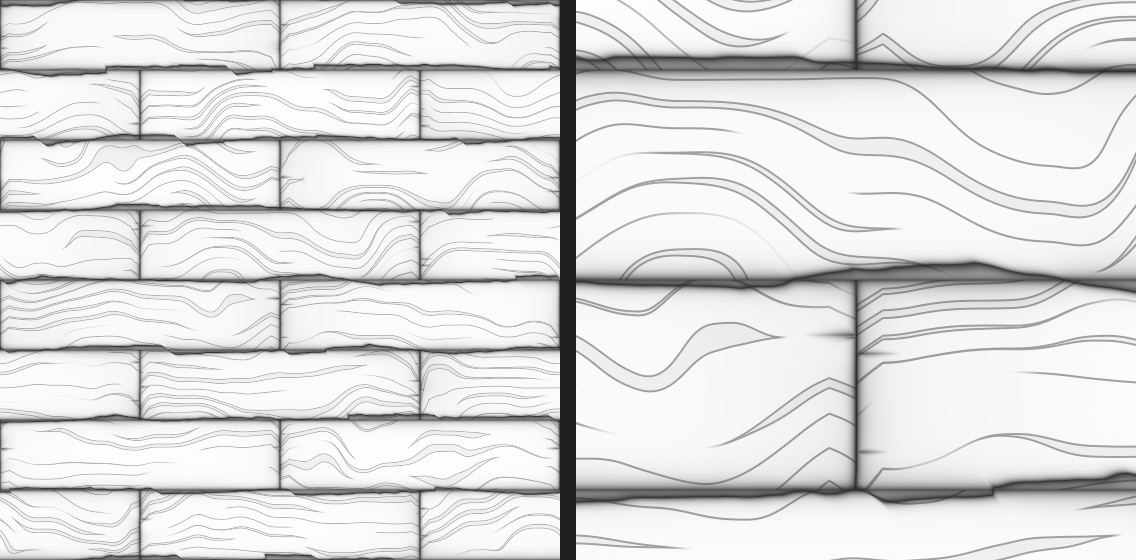
Left, the full canvas; right, a detail of the centre.
Reproduce this texture map procedurally as a Shadertoy shader.

```glsl
const float ROWS = 8.0;
const float COLUMNS = 2.0;
const vec2 PLANK = vec2(1.0 / COLUMNS, 1.0 / ROWS);
const float CHIPS = 10.0;            // torn pieces along each seam
const float CHIP_DEPTH = 0.011;
const float SEAM_WIDTH = 0.0018;
const float JOINT_WIDTH = 0.0021;
const float GRAIN_DENSITY = 48.0;    // contours per canvas height
const float GRAIN_SWIRL = 4.2;
const float GRAIN_HALF_WIDTH = 0.0006;
const float GRAIN_INK = 0.36;
const float GRAIN_FILL = 0.045;
const float PAPER = 0.995;
const float DARKEST = 0.17;

float hash(vec2 p) {
    vec3 q = fract(vec3(p.xyx) * 0.1031);
    q += dot(q, q.yzx + 33.33);
    return fract((q.x + q.y) * q.z);
}

float noise(vec2 p) {
    vec2 i = floor(p), f = fract(p);
    f = f * f * f * (f * (f * 6.0 - 15.0) + 10.0);
    return mix(mix(hash(i), hash(i + vec2(1, 0)), f.x),
               mix(hash(i + vec2(0, 1)), hash(i + vec2(1, 1)), f.x), f.y);
}

// Height field whose contours become the wood grain.
float grainField(vec2 p, float seed) {
    vec2 q = p + vec2(seed * 37.0, seed * 19.0);
    float swirl = noise(q * vec2(9.0, 7.5)) + 0.22 * noise(q * vec2(19.0, 13.0));
    float endDistance = 0.5 * PLANK.x - abs(p.x);
    float endBend = 45.0 * max(0.016 - endDistance, 0.0);
    return p.y * GRAIN_DENSITY + GRAIN_SWIRL * swirl + endBend;
}

// Broken contour pairs that taper together at their ends.
float grainInk(vec2 p, float seed, float px) {
    const float E = 0.0005;
    float f = grainField(p, seed);
    vec2 slope = vec2(grainField(p + vec2(E, 0), seed),
                      grainField(p + vec2(0, E), seed)) - f;
    float steepness = max(length(slope) / E, 10.0);
    float level = floor(f);
    float d = abs(fract(f) - 0.5);
    float presence = noise(vec2(p.x * 8.0 + seed * 53.0, level * 7.0 + seed * 91.0));
    float visible = smoothstep(0.36, 0.44, presence);
    float paired = step(0.35, hash(vec2(level + 20.0, seed * 71.0)));
    float spread = 0.17 * paired * smoothstep(0.4, 0.75, presence);
    float dist = abs(d - spread) / steepness;
    float line = clamp((GRAIN_HALF_WIDTH + 0.5 * px - dist) / px, 0.0, 1.0);
    float fill = clamp((spread - d) / (steepness * px) + 0.5, 0.0, 1.0) * paired;
    return visible * max(GRAIN_INK * line, GRAIN_FILL * fill);
}

float chipHeight(float i, float seam) {
    return hash(vec2(mod(i, CHIPS) + 3.0, seam * 13.0 + 5.0)) * 2.0 - 1.0;
}

// Ragged profile: slanted pieces, some ending in a sudden step.
float chipProfile(float x, float seam) {
    float s = x * CHIPS + 0.3 * sin(6.2832 * (2.0 * x + hash(vec2(seam, 8.0))));
    float i = floor(s), t = fract(s);
    float start = chipHeight(i, seam), next = chipHeight(i + 1.0, seam);
    float torn = step(0.4, hash(vec2(mod(i, CHIPS), seam + 41.0)));
    float end = mix(next, start * 0.7 + 0.2, torn);
    float height = mix(mix(start, end, t), next, smoothstep(0.92, 1.0, t));
    return CHIP_DEPTH * height + 0.0025 * (noise(vec2(x * 60.0, seam * 9.0)) - 0.5);
}

float seamShade(vec2 uv) {
    float seam = floor(uv.y * ROWS + 0.5);
    float y = uv.y - seam / ROWS;
    float c = chipProfile(uv.x + 0.8 * y, mod(seam, ROWS));
    float inside = step(0.0, (c - y) * sign(c));
    float fade = SEAM_WIDTH + inside * 0.55 * abs(c);
    float edge = 0.95 * exp(-abs(y - c) / fade);
    float core = 0.7 * exp(-abs(y) / SEAM_WIDTH);
    float halo = 0.17 * exp(-abs(y) / 0.008);
    return 1.0 - (1.0 - edge) * (1.0 - core) * (1.0 - halo);
}

// Dark butt joint with tapering splits running into the plank.
float jointShade(vec2 p, vec2 id) {
    float d = 0.5 * PLANK.x - abs(p.x);
    float wear = noise(vec2(p.y * 45.0 + id.y * 7.0, id.x + sign(p.x)));
    float shade = 0.88 * exp(-d / JOINT_WIDTH) + 0.25 * wear * exp(-d / 0.011);
    for (int k = 0; k < 3; k++) {
        vec2 key = id * 11.0 + vec2(float(k) * 5.0, sign(p.x) * 3.0 + 8.0);
        float y = (hash(key) - 0.5) * 0.085;
        float reach = 0.045 * max(hash(key + 17.0) - 0.3, 0.02);
        float taper = clamp(1.0 - d / reach, 0.0, 1.0);
        float split = taper * exp(-abs(p.y - y) / (0.0006 + 0.0022 * taper));
        shade = max(shade, 0.85 * split);
    }
    return clamp(shade, 0.0, 1.0);
}

void mainImage(out vec4 fragColor, in vec2 fragCoord) {
    vec2 uv = fragCoord / iResolution.xy;
    float px = 1.0 / iResolution.y;

    // Running bond: every other row shifts by half a plank.
    float row = floor(uv.y * ROWS);
    vec2 cell = vec2(uv.x * COLUMNS + 0.5 * (1.0 - mod(row, 2.0)), uv.y * ROWS);
    vec2 id = vec2(mod(floor(cell.x), COLUMNS), row);
    vec2 p = (fract(cell) - 0.5) * PLANK;
    float seed = hash(id + 2.0);

    // Faint tint, stronger toward the plank ends.
    float tint = max(hash(id + 29.0) - 0.3, 0.0);
    float ends = smoothstep(0.08, 0.25, abs(p.x + 0.06 * (seed - 0.5)));
    float tone = PAPER - tint * (0.02 + 0.07 * ends * noise(p * 9.0 + seed * 40.0));

    tone *= 1.0 - grainInk(p, seed, px);
    float shade = 1.0 - (1.0 - seamShade(uv)) * (1.0 - jointShade(p, id));
    fragColor = vec4(vec3(mix(tone, DARKEST, shade)), 1.0);
}
```
